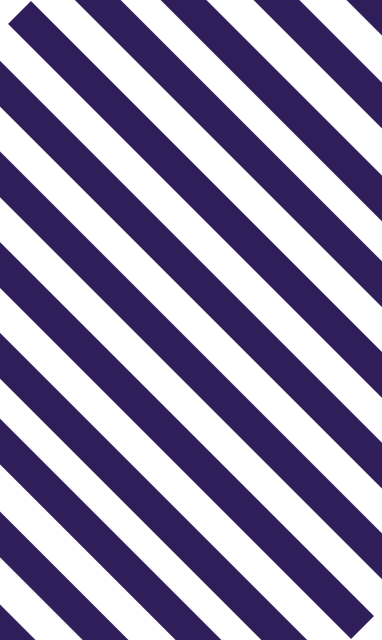
This pattern is drawn by a Shadertoy shader. Its source:

```glsl
// Diagonal indigo bars on white, falling from upper left to lower right.
// Folding about the centre gives half-turn symmetry; a central band and the
// outer bands repeat at slightly different pitches, and square caps end the bars.

// Lengths are in canvas heights, measured along x + y or x - y.
const vec3  INDIGO      = vec3(0.188, 0.118, 0.355);
const vec3  WHITE       = vec3(1.0);
const float HALF_WIDTH  = 0.0358;  // half of a bar's thickness
const float INNER_PITCH = 0.1417;  // spacing of the six central bars
const float OUTER_PITCH = 0.1452;  // spacing of the bars beyond them
const float OUTER_START = 0.4883;  // centre of the first outer bar
const float BAND_SPLIT  = 0.4212;  // where the outer spacing takes over
const float HALF_LENGTH = 0.7485;  // distance from the centre to the caps

// Distance from x to the nearest multiple of pitch.
float nearestRepeat(float x, float pitch) {
    return abs(fract(x / pitch + 0.5) - 0.5) * pitch;
}

// Distance to the closest bar's centre line, with a gap at the middle.
float barCentreDistance(float across) {
    return across < BAND_SPLIT
        ? nearestRepeat(across - 0.5 * INNER_PITCH, INNER_PITCH)
        : nearestRepeat(across - OUTER_START, OUTER_PITCH);
}

void mainImage(out vec4 fragColor, in vec2 fragCoord) {
    vec2 p = (fragCoord - 0.5 * iResolution.xy) / iResolution.y;

    // Folded diagonal axes
    float across = abs(p.x + p.y);
    float along  = abs(p.x - p.y);

    // Capped bars, scaled to true distance
    float side = barCentreDistance(across) - HALF_WIDTH;
    float cap  = along - HALF_LENGTH;
    float dist = max(side, cap) * inversesqrt(2.0);

    // One-pixel edge smoothing
    float pixel = 1.0 / iResolution.y;
    float ink = 1.0 - smoothstep(-0.7 * pixel, 0.7 * pixel, dist);
    fragColor = vec4(mix(WHITE, INDIGO, ink), 1.0);
}
```
